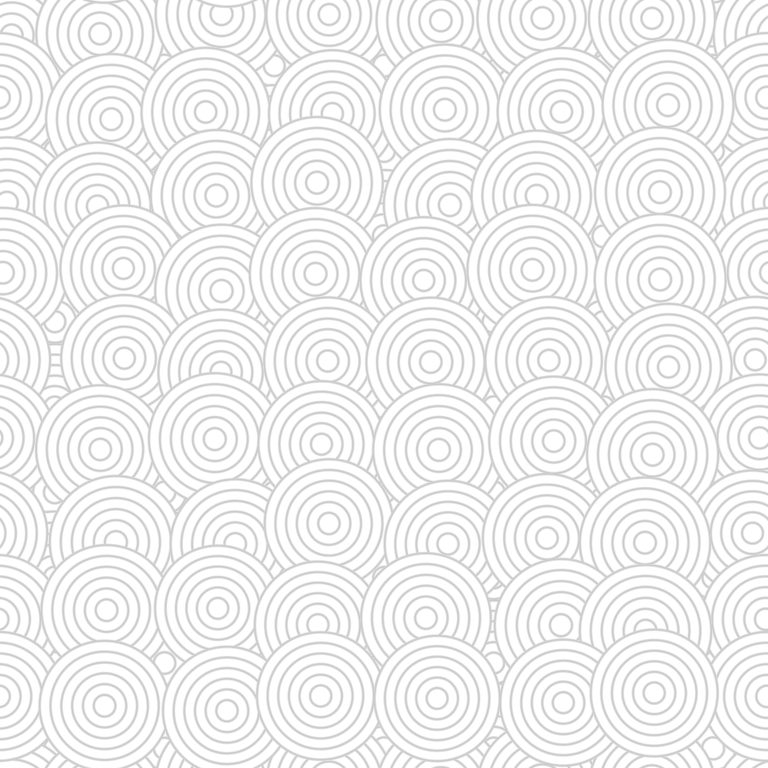
Reproduce this pattern procedurally as a WebGL 1 fragment shader.

```glsl
precision highp float;

uniform vec2 u_resolution;

#define COLUMNS 7.0
#define ROWS 9.0
#define RINGS 6.0
#define RADIUS 0.0840
#define RADIUS_VARIATION 0.0025
#define LINE_WIDTH 0.0031
#define SOFTNESS 0.0014
#define JITTER vec2(0.042, 0.034)
#define TOP_MARGIN 0.03
#define PAPER vec3(1.0)
#define LINE_COLOR vec3(0.795)

vec3 hash3(vec2 cell) {
  vec3 q = fract(cell.xyx * vec3(0.1031, 0.1030, 0.0973) + 0.137);
  q += dot(q, q.yxz + 33.33);
  return fract((q.xxy + q.yzz) * q.zyx);
}

// Paints one opaque disc of concentric rings over the ink below it.
float paintDisc(float ink, float dist, float radius, float edge) {
  float spacing = radius / RINGS;
  float ring = clamp(floor(dist / spacing + 0.5), 1.0, RINGS);
  float lineDist = abs(dist - ring * spacing) - 0.5 * LINE_WIDTH;
  float line = 1.0 - smoothstep(-edge, edge, lineDist);
  float outside = smoothstep(-edge, edge, dist - radius);
  return max(ink * outside, line);
}

void main() {
  float shortSide = min(u_resolution.x, u_resolution.y);
  vec2 p = gl_FragCoord.xy / shortSide;
  float edge = max(SOFTNESS, 0.75 / shortSide);
  float ink = 0.0;

  // A regular layer fills the gaps, then a scattered layer goes on top.
  for (float layer = 0.0; layer < 2.0; layer++) {
    // Rows overlap downwards, columns overlap to the right.
    for (float row = 0.0; row < ROWS; row++) {
      for (float column = 0.0; column < COLUMNS; column++) {
        vec3 random = hash3(vec2(column, row + layer * ROWS));
        vec2 cell = vec2(column, row) + 0.5 * (1.0 - layer);
        vec2 center = cell / vec2(COLUMNS, ROWS);
        center.y = 1.0 - TOP_MARGIN - center.y;
        center += (random.xy - 0.5) * JITTER * layer;

        // Wrapping the offset makes the tile seamless.
        vec2 offset = fract(p - center + 0.5) - 0.5;
        float radius = RADIUS + (random.z * 2.0 - 1.0) * RADIUS_VARIATION;
        ink = paintDisc(ink, length(offset), radius, edge);
      }
    }
  }

  gl_FragColor = vec4(mix(PAPER, LINE_COLOR, ink), 1.0);
}
```
